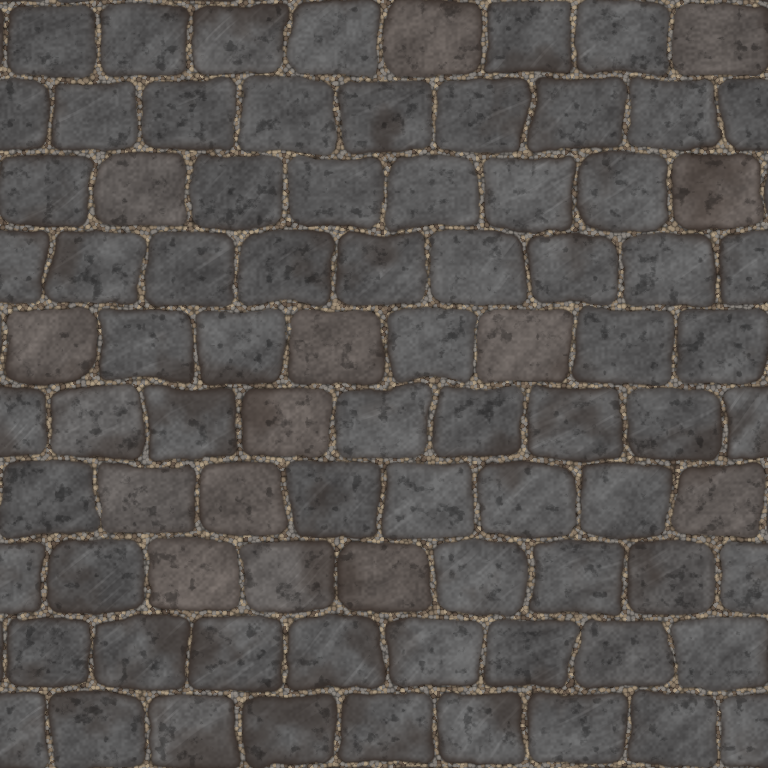
A Shadertoy shader for this texture:

```glsl
const vec2 GRID = vec2(8.0, 10.0);
const vec3 SLATE_DARK = vec3(0.255, 0.25, 0.25);
const vec3 SLATE_LIGHT = vec3(0.44, 0.44, 0.44);
const vec3 WARM_STONE = vec3(0.41, 0.36, 0.33);
const vec3 RIM_BROWN = vec3(0.22, 0.185, 0.165);
const vec3 SAND_DARK = vec3(0.33, 0.28, 0.24);
const vec3 SAND_LIGHT = vec3(0.63, 0.57, 0.48);
const vec3 GRAVEL_GREY = vec3(0.47, 0.46, 0.45);

float hash(vec2 p) {
    return fract(sin(dot(p, vec2(127.1, 311.7))) * 43758.5453);
}

// Value noise that wraps after the given period
float noise(vec2 p, float period) {
    vec2 i = floor(p), f = fract(p);
    f = f * f * (3.0 - 2.0 * f);
    vec2 a = mod(i, period), b = mod(i + 1.0, period);
    return mix(mix(hash(a), hash(vec2(b.x, a.y)), f.x),
               mix(hash(vec2(a.x, b.y)), hash(b), f.x), f.y);
}

float fbm(vec2 p, float period) {
    float sum = 0.0, amp = 0.533;
    for (int k = 0; k < 4; k++) {
        sum += amp * noise(p, period);
        p *= 2.0;
        period *= 2.0;
        amp *= 0.5;
    }
    return sum;
}

float roundedBox(vec2 p, vec2 halfSize, float radius) {
    vec2 q = abs(p) - halfSize + radius;
    return length(max(q, 0.0)) + min(max(q.x, q.y), 0.0) - radius;
}

vec2 rotate(vec2 p, float angle) {
    float c = cos(angle), s = sin(angle);
    return vec2(c * p.x + s * p.y, c * p.y - s * p.x);
}

// Nearest grain: x = distance to its centre, y = its random value
vec2 grains(vec2 p, float period) {
    vec2 cell = floor(p), best = vec2(9.0, 0.0);
    for (int y = -1; y <= 1; y++)
    for (int x = -1; x <= 1; x++) {
        vec2 c = cell + vec2(x, y), id = mod(c, period);
        float d = length(c + vec2(hash(id), hash(id + 37.0)) - p);
        if (d < best.x) best = vec2(d, hash(id + 71.0));
    }
    return best;
}

vec3 mortarColor(vec2 uv, float edge) {
    vec2 g = grains(uv * 190.0, 190.0);
    vec3 col = mix(SAND_DARK, SAND_LIGHT, g.y);
    col = mix(col, GRAVEL_GREY, step(0.6, fract(g.y * 7.0)) * 0.8);
    col *= 1.1 - 0.45 * smoothstep(0.25, 0.85, g.x);
    return col * mix(0.68, 1.0, smoothstep(0.0, 0.003, edge));
}

vec3 stoneColor(vec2 uv, vec2 local, vec2 id, float edge) {
    float tone = hash(id + 11.0);
    float mottle = fbm(uv * 28.0, 28.0);
    float blotch = fbm(uv * 12.0 + 5.0, 12.0);
    float grit = noise(uv * 256.0, 256.0);

    // Slanted cleavage streaks, turned a little on every stone
    vec2 q = rotate(local, mix(0.4, 0.9, hash(id + 23.0))) + 1.0 + id;
    float streak = fbm(q * vec2(16.0, 75.0), 4096.0);
    float scratch = smoothstep(0.62, 0.95, noise(q * vec2(18.0, 190.0), 4096.0));

    float shade = 0.52 + 0.65 * (streak - 0.5) + 0.65 * (mottle - 0.5)
                + 0.4 * (grit - 0.5) + 0.28 * (tone - 0.5);
    vec3 col = mix(SLATE_DARK, SLATE_LIGHT, clamp(shade, 0.0, 1.0));
    col += 0.055 * scratch * smoothstep(0.35, 0.6, blotch);

    // Warm stones, brown stains and small dark pits
    float warm = smoothstep(0.72, 0.95, hash(id + 53.0));
    col = mix(col, WARM_STONE * (0.75 + 0.5 * shade), 0.55 * warm);
    col = mix(col, RIM_BROWN, 0.5 * smoothstep(0.55, 0.78, blotch));
    float pits = smoothstep(0.6, 0.8, fbm(uv * 80.0, 80.0));
    col *= 1.0 - 0.3 * pits;

    // Worn pale shoulder and a patchy dark rim
    float shoulder = smoothstep(-0.016, -0.009, edge) * smoothstep(-0.003, -0.008, edge);
    col += 0.025 * shoulder * mottle;
    float rim = exp(min(edge, 0.0) / 0.0045);
    return mix(col, RIM_BROWN, rim * mix(0.45, 1.0, smoothstep(0.3, 0.65, blotch)));
}

void mainImage(out vec4 fragColor, in vec2 fragCoord) {
    vec2 uv = fragCoord / iResolution.xy;

    // Bend the courses, then shift every other one by half a stone
    vec2 bend = vec2(noise(uv * 16.0, 16.0), noise(uv * 16.0 + 7.0, 16.0)) - 0.5;
    vec2 p = (uv + bend * vec2(0.016, 0.012)) * GRID;
    p.x += 0.5 * mod(floor(p.y) + 1.0, 2.0);
    vec2 id = mod(floor(p), GRID);
    vec2 local = (fract(p) - 0.5) / GRID;

    // Slightly tilted, uneven stone outline
    vec2 trim = 0.0028 + 0.0018 * vec2(hash(id + 3.0), hash(id + 5.0));
    float tilt = 0.07 * (hash(id + 17.0) - 0.5);
    float radius = mix(0.011, 0.02, hash(id + 29.0));
    float edge = roundedBox(rotate(local, tilt), 0.5 / GRID - trim, radius);
    edge += 0.007 * (fbm(uv * 56.0, 56.0) - 0.5);

    float pixel = 1.0 / min(iResolution.x, iResolution.y);
    float joint = smoothstep(-pixel, pixel, edge);
    vec3 col = mix(stoneColor(uv, local, id, edge), mortarColor(uv, edge), joint);
    fragColor = vec4(col, 1.0);
}
```
